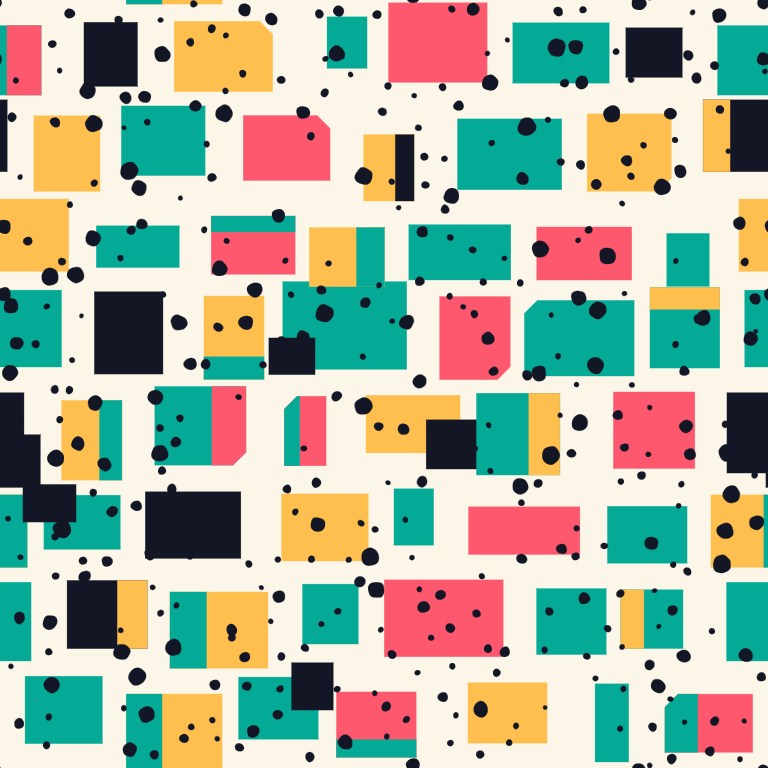
Give the GLSL for this pattern, as a Shadertoy shader.

```glsl
// Seamless collage of flat rectangles with split panels and corner blocks, sprinkled with ink dots.

const ivec2 BLOCKS = ivec2(7, 8);   // columns and rows of rectangles
const ivec2 DOTS = ivec2(23);       // scatter grid of the dots
const ivec2 DENSITY = ivec2(6);     // repeats of the dot density noise
const ivec2 WOBBLE = ivec2(84);     // repeats of the dot outline noise

const vec3 CREAM = vec3(0.985, 0.965, 0.91);
const vec3 TEAL = vec3(0.015, 0.665, 0.59);
const vec3 INK = vec3(0.075, 0.085, 0.14);
const vec3 YELLOW = vec3(0.995, 0.75, 0.31);
const vec3 PINK = vec3(0.995, 0.345, 0.43);

// Integer hash giving three values in 0..1
vec3 hash3(ivec2 cell, int seed) {
    uvec3 v = uvec3(uvec2(cell), uint(seed));
    v = v * 1664525u + 1013904223u;
    for (int i = 0; i < 2; i++) {
        v.x += v.y * v.z;
        v.y += v.z * v.x;
        v.z += v.x * v.y;
        v ^= v >> 16u;
    }
    return vec3(v & 0xffffu) / 65535.0;
}

ivec2 wrapCell(ivec2 cell, ivec2 period) {
    return (cell + 2 * period) % period;
}

float cornerSlope(ivec2 cell, vec2 offset, ivec2 period, int seed) {
    float angle = 6.2832 * hash3(wrapCell(cell, period), seed).x;
    return dot(vec2(cos(angle), sin(angle)), offset);
}

// Gradient noise that wraps after one canvas
float gradientNoise(vec2 uv, ivec2 period, int seed) {
    vec2 p = uv * vec2(period);
    ivec2 c = ivec2(floor(p));
    vec2 f = fract(p);
    vec2 u = f * f * f * (f * (f * 6.0 - 15.0) + 10.0);
    float a = cornerSlope(c, f, period, seed);
    float b = cornerSlope(c + ivec2(1, 0), f - vec2(1, 0), period, seed);
    float d = cornerSlope(c + ivec2(0, 1), f - vec2(0, 1), period, seed);
    float e = cornerSlope(c + ivec2(1, 1), f - vec2(1, 1), period, seed);
    return mix(mix(a, b, u.x), mix(d, e, u.x), u.y);
}

float boxDistance(vec2 p, vec2 halfSize) {
    vec2 q = abs(p) - halfSize;
    return length(max(q, 0.0)) + min(max(q.x, q.y), 0.0);
}

float coverage(float distance, float pixel) {
    return clamp(0.5 - distance / pixel, 0.0, 1.0);
}

vec3 palette(float pick) {
    return pick < 0.42 ? TEAL : pick < 0.67 ? YELLOW : pick < 0.87 ? PINK : INK;
}

// Jittered grid line, in cells
float gridLine(int index, int count, int lane, int seed) {
    ivec2 key = ivec2((index + 2 * count) % count, lane);
    return float(index) + 0.4 * (hash3(key, seed).x - 0.5);
}

// One rectangle with an optional cut corner, split panel and corner block
vec3 paintBlock(vec3 color, vec2 uv, ivec2 cell, float pixel) {
    ivec2 id = wrapCell(cell, BLOCKS);
    vec3 insetLow = hash3(id, 1), insetHigh = hash3(id, 2);
    vec3 kind = hash3(id, 3), shape = hash3(id, 4);
    vec2 low = vec2(gridLine(cell.x, BLOCKS.x, id.y, 5), gridLine(cell.y, BLOCKS.y, 0, 6));
    vec2 high = vec2(gridLine(cell.x + 1, BLOCKS.x, id.y, 5), gridLine(cell.y + 1, BLOCKS.y, 0, 6));
    low += 0.06 + 0.24 * insetLow.xy * insetLow.xy;
    high -= 0.06 + 0.24 * insetHigh.xy * insetHigh.xy;
    vec2 stagger = vec2(0.0, 0.2 * (insetLow.z - 0.5));
    vec2 p = uv - (0.5 * (low + high) + stagger) / vec2(BLOCKS);
    vec2 halfSize = 0.5 * (high - low) / vec2(BLOCKS);
    vec2 side = 2.0 * step(0.5, shape.xy) - 1.0;

    float body = boxDistance(p, halfSize);
    if (kind.x < 0.22) {
        float cut = dot(p * side, vec2(1)) - halfSize.x - halfSize.y + 0.017;
        body = max(body, cut * 0.707);
    }
    float pick = fract(0.618 * float(id.x + BLOCKS.x * id.y));
    color = mix(color, palette(pick), coverage(body, pixel));

    if (kind.y < 0.23) {
        float across = shape.z < 0.7 ? p.x * side.x - 0.25 * halfSize.x : p.y * side.y - 0.45 * halfSize.y;
        color = mix(color, palette(fract(pick + 0.55)), coverage(max(body, -across), pixel));
    } else if (kind.z < 0.18) {
        vec2 blockSize = mix(vec2(0.18), vec2(0.29), shape.zx) / vec2(BLOCKS);
        float block = boxDistance(p - side * halfSize * vec2(0.85, 0.7), blockSize);
        color = mix(color, INK, coverage(block, pixel));
    }
    return color;
}

// Rows slide sideways by their own amount so that the columns do not line up
vec3 paintBlocks(vec3 color, vec2 uv, float pixel) {
    int row = int(floor(uv.y * float(BLOCKS.y)));
    for (int j = -1; j <= 1; j++) {
        ivec2 key = wrapCell(ivec2(0, row + j), BLOCKS);
        vec2 slid = uv + vec2(hash3(key, 7).y / float(BLOCKS.x), 0.0);
        int column = int(floor(slid.x * float(BLOCKS.x)));
        for (int i = -1; i <= 1; i++)
            color = paintBlock(color, slid, ivec2(column + i, row + j), pixel);
    }
    return color;
}

// Distance to the nearest scattered dot
float dotDistance(vec2 uv) {
    float nearest = 1.0;
    ivec2 base = ivec2(floor(uv * vec2(DOTS)));
    for (int k = 0; k < 9; k++) {
        ivec2 cell = base + ivec2(k % 3, k / 3) - 1;
        ivec2 id = wrapCell(cell, DOTS);
        vec3 place = hash3(id, 8), look = hash3(id, 9);
        float density = 0.7 + 0.8 * gradientNoise((vec2(id) + 0.5) / vec2(DOTS), DENSITY, 10);
        vec2 center = (vec2(cell) + mix(vec2(0.05), vec2(0.95), place.xy)) / vec2(DOTS);
        float radius = 0.0035 + 0.0085 * look.x * look.x;
        if (look.y < density) nearest = min(nearest, length(uv - center) - radius);
    }
    return nearest;
}

void mainImage(out vec4 fragColor, in vec2 fragCoord) {
    vec2 uv = fragCoord / iResolution.xy;
    float pixel = 1.2 / iResolution.y;
    vec3 color = paintBlocks(CREAM, uv, pixel);
    float wobble = 0.0022 * gradientNoise(uv, WOBBLE, 11);
    color = mix(color, INK, coverage(dotDistance(uv) + wobble, pixel));
    fragColor = vec4(color, 1.0);
}
```
